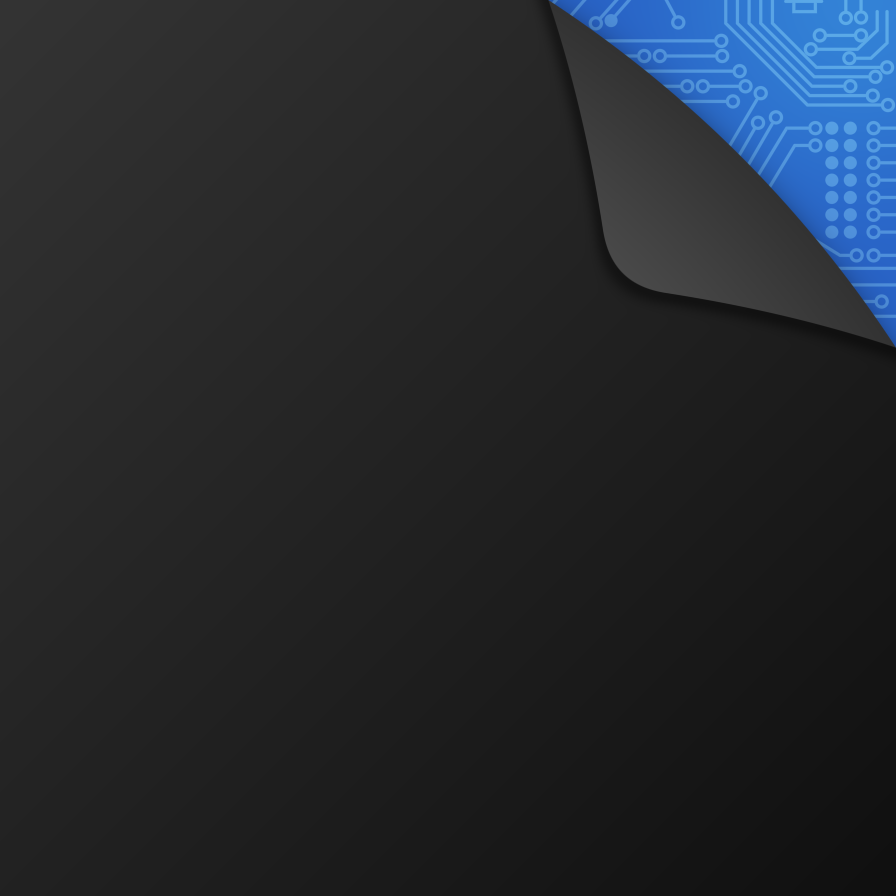
A Shadertoy shader for this background:

```glsl
const vec3 PAPER_LIGHT = vec3(0.202), PAPER_DARK = vec3(0.060);
const vec3 FLAP_CREASE = vec3(0.195), FLAP_TIP = vec3(0.285);
const vec3 BOARD_DEEP = vec3(0.16, 0.39, 0.78), BOARD_BRIGHT = vec3(0.20, 0.51, 0.84);
const vec3 TRACE_DEEP = vec3(0.31, 0.56, 0.86), TRACE_BRIGHT = vec3(0.36, 0.67, 0.91);
const float FOLD_REACH = 0.194;   // half length of the fold
const float TIP_ROUNDING = 0.0352;
const float SHADOW_SIZE = 0.011, SHADOW_DEPTH = 0.42;
const float TRACE_HALF = 0.18;    // board sizes are in percent of the canvas
const float PAD_RADIUS = 0.62, DOT_RADIUS = 0.73;
const float PIN_TOP = 14.3, PIN_STEP = 1.934;

float segment(vec2 p, vec2 a, vec2 b) {
    vec2 ab = b - a;
    float h = clamp(dot(p - a, ab) / dot(ab, ab), 0.0, 1.0);
    return length(p - a - ab * h) - TRACE_HALF;
}

// Trace from a that stops at a ring around b
float wire(vec2 p, vec2 a, vec2 b) {
    float pad = length(p - b) - PAD_RADIUS;
    return min(max(segment(p, a, b), -pad), abs(pad) - TRACE_HALF);
}

// Trace with a ring at both ends
float link(vec2 p, vec2 a, vec2 b) {
    vec2 middle = 0.5 * (a + b);
    return min(wire(p, middle, a), wire(p, middle, b));
}

// Trace with two corners and a ring at its end
float bentWire(vec2 p, vec2 a, vec2 b, vec2 c, vec2 pad) {
    return min(min(segment(p, a, b), segment(p, b, c)), wire(p, c, pad));
}

float nestedTraces(vec2 p) {
    float ends[5] = float[5](99.1, 97.4, 94.9, 97.7, 99.0);
    float d = 1e3;
    for (int i = 0; i < 5; i++) {
        float k = float(i), y = 11.72 - 1.05 * k;
        vec2 top = vec2(81.0 + 1.302 * k, 2.6);
        vec2 bend = vec2(top.x + y - top.y, y);
        d = min(d, bentWire(p, vec2(top.x, -1.0), top, bend, vec2(ends[i], y)));
    }
    // Inner loops, stubs and slot
    d = min(d, bentWire(p, vec2(97.9, 1.3), vec2(97.9, 3.4), vec2(95.7, 5.5), vec2(90.5, 5.5)));
    d = min(d, bentWire(p, vec2(99.0, 1.3), vec2(99.0, 4.8), vec2(97.2, 6.5), vec2(94.8, 6.5)));
    d = min(d, link(p, vec2(91.5, 3.95), vec2(96.1, 3.95)));
    d = min(d, wire(p, vec2(94.4, -1.0), vec2(94.4, 2.0)));
    d = min(d, wire(p, vec2(96.1, -1.0), vec2(96.1, 1.95)));
    d = min(d, segment(p, vec2(87.7, 0.15), vec2(91.7, 0.15)));
    vec2 slot = abs(p - vec2(89.8, 0.0)) - vec2(1.2, 1.3);
    return min(d, abs(max(slot.x, slot.y)) - TRACE_HALF);
}

float leftTraces(vec2 p) {
    float ends[5] = float[5](80.5, 80.6, 82.55, 83.2, 81.8);
    float d = length(p - vec2(68.2, 2.3)) - DOT_RADIUS;
    for (int i = 0; i < 5; i++) {
        float k = float(i), y = 4.56 + 1.69 * k, gap = 69.5 + 2.4 * k;
        vec2 start = vec2(60.0, y), end = vec2(ends[i], y);
        if (i % 2 == 0) d = min(d, wire(p, start, end));
        else d = min(d, min(wire(p, start, vec2(gap, y)), link(p, vec2(gap + 1.75, y), end)));
    }
    // Slanted traces
    d = min(d, segment(p, vec2(70.4, -0.2), vec2(68.2, 2.3)));
    d = min(d, segment(p, vec2(61.0, 1.2), vec2(62.5, -0.5)));
    d = min(d, segment(p, vec2(63.5, 2.0), vec2(65.5, -0.3)));
    d = min(d, wire(p, vec2(69.0, -0.2), vec2(66.5, 2.6)));
    d = min(d, wire(p, vec2(74.1, -0.5), vec2(75.7, 2.5)));
    d = min(d, wire(p, vec2(81.0, 17.0), vec2(84.9, 10.4)));
    d = min(d, wire(p, vec2(82.0, 18.2), vec2(84.6, 13.7)));
    return min(d, wire(p, vec2(83.0, 19.3), vec2(86.6, 13.1)));
}

float pinTraces(vec2 p) {
    // Seven rows of dots and edge pins
    float y = PIN_TOP + PIN_STEP * clamp(round((p.y - PIN_TOP) / PIN_STEP), 0.0, 6.0);
    float d = length(vec2(abs(p.x - 93.87) - 1.03, p.y - y)) - DOT_RADIUS;
    d = min(d, wire(p, vec2(102.0, y), vec2(97.5, y)));
    for (float k = 0.0; k < 2.0; k++) {
        vec2 bend = vec2(87.8 + 0.9 * k, PIN_TOP + PIN_STEP * k);
        float rail = 29.95 + 1.85 * k;
        d = min(d, wire(p, bend, vec2(91.0, bend.y)));
        d = min(d, segment(p, bend, bend + vec2(-4.3, 7.1)));
        d = min(d, segment(p, vec2(60.0, rail), vec2(102.0, rail)));
    }
    // Lower traces
    d = min(d, segment(p, vec2(91.0, 26.8), vec2(93.75, 28.5)));
    d = min(d, wire(p, vec2(93.75, 28.5), vec2(95.6, 28.5)));
    d = min(d, wire(p, vec2(102.0, 28.5), vec2(97.5, 28.5)));
    d = min(d, wire(p, vec2(90.0, 33.65), vec2(98.4, 33.65)));
    return min(d, segment(p, vec2(90.0, 35.3), vec2(102.0, 35.3)));
}

// Signed distances past the crease (x) and past the flap outline (y)
vec2 foldDistances(vec2 q) {
    float depth = 0.5 * (1.0 - q.x + q.y), side = 0.5 * abs(1.0 - q.x - q.y);
    float crease = 0.1738 + 0.0202 * side * side / (FOLD_REACH * FOLD_REACH);
    if (side < TIP_ROUNDING) side = 0.5 * (side * side / TIP_ROUNDING + TIP_ROUNDING);
    float inward = FOLD_REACH - side;
    float tip = FOLD_REACH + 0.5 * inward + 0.73 * inward * inward;
    return vec2(1.4 * (depth - crease), 1.2 * (depth - tip));
}

void mainImage(out vec4 fragColor, in vec2 fragCoord) {
    vec2 q = vec2(0.0, 1.0) + vec2(1.0, -1.0) * fragCoord / iResolution.xy;
    float pixel = 1.0 / iResolution.y, soft = 0.7 * pixel;
    vec2 fold = foldDistances(q);
    // Paper, flap shadow and flap underside
    vec3 color = mix(PAPER_LIGHT, PAPER_DARK, 0.5 * (q.x + q.y));
    float away = max(foldDistances(q - vec2(0.0, 0.004)).y, 0.0) / SHADOW_SIZE;
    color *= 1.0 - SHADOW_DEPTH * exp(-away * away);
    vec3 flap = mix(FLAP_CREASE, FLAP_TIP, clamp(fold.x / 0.18, 0.0, 1.0));
    color = mix(flap, color, smoothstep(-soft, soft, fold.y));
    // Circuit board behind the crease
    float glow = 1.0 - smoothstep(0.0, 0.32, length(q - vec2(0.96, 0.0)));
    vec2 p = 100.0 * q;
    float traces = min(nestedTraces(p), min(leftTraces(p), pinTraces(p)));
    float ink = 1.0 - smoothstep(-100.0 * soft, 100.0 * soft, traces);
    vec3 board = mix(BOARD_DEEP, BOARD_BRIGHT, glow);
    board = mix(board, mix(TRACE_DEEP, TRACE_BRIGHT, glow), ink);
    board *= 1.0 - 0.18 * exp(min(fold.x, 0.0) / 0.012);
    fragColor = vec4(mix(board, color, smoothstep(-soft, soft, fold.x)), 1.0);
}
```
